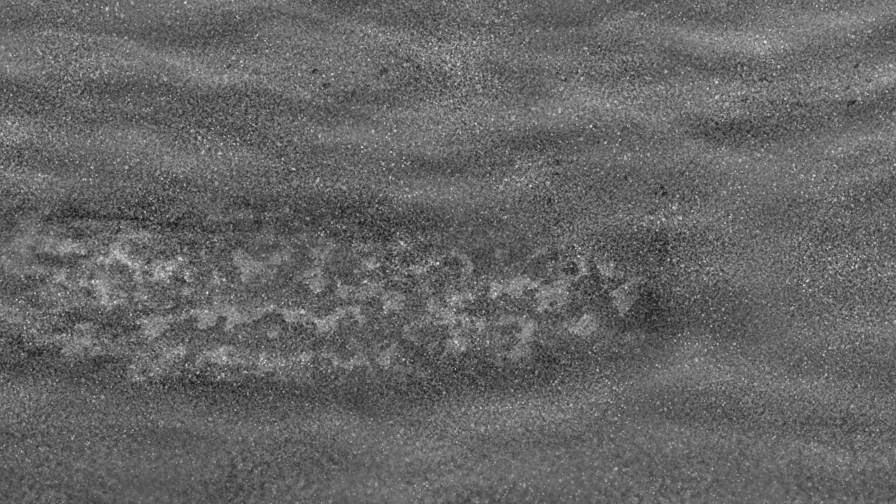
Give the GLSL for this texture, as a Shadertoy shader.

```glsl
vec2 hash2(vec2 p) {
    vec3 q = fract(p.xyx * vec3(0.1031, 0.1030, 0.0973));
    q += dot(q, q.yzx + 33.33);
    return fract((q.xx + q.yz) * q.zy);
}

float cornerSlope(vec2 cell, vec2 offset) {
    float angle = 6.2832 * hash2(cell).x;
    return dot(vec2(cos(angle), sin(angle)), offset);
}

float gradientNoise(vec2 p) {
    vec2 i = floor(p), f = fract(p);
    vec2 u = f * f * f * (f * (f * 6.0 - 15.0) + 10.0);
    vec2 e = vec2(1.0, 0.0);
    float low = mix(cornerSlope(i, f), cornerSlope(i + e, f - e), u.x);
    float high = mix(cornerSlope(i + e.yx, f - e.yx), cornerSlope(i + 1.0, f - 1.0), u.x);
    return mix(low, high, u.y);
}

float fbm(vec2 p) {
    float sum = 0.0, amplitude = 1.0;
    for (int i = 0; i < 4; i++) {
        sum += amplitude * gradientNoise(p);
        p = mat2(1.6, 1.2, -1.2, 1.6) * p + 17.3;
        amplitude *= 0.55;
    }
    return sum;
}

// Soft round dots, one at most per cell
float specks(vec2 p, float share) {
    vec2 cell = floor(p);
    vec2 place = 0.3 + 0.4 * hash2(cell + 71.0);
    vec2 pick = hash2(cell + 13.0);
    float radius = 0.15 + 0.3 * pick.y;
    float spot = 1.0 - smoothstep(radius * 0.4, radius + 0.1, length(fract(p) - place));
    return spot * step(pick.x, share);
}

// Wavy sand ridges: lit side, thin crest, rough cover
float sandRelief(vec2 p) {
    vec2 q = p + vec2(0.0, 0.05 * gradientNoise(p * 3.0 + 5.0) + 0.012 * gradientNoise(p * 11.0));
    vec2 stretch = vec2(3.0, 10.0);
    float slope = gradientNoise(q * stretch) - gradientNoise((q + vec2(0.01, 0.03)) * stretch);
    float crest = 1.0 - abs(gradientNoise(q * vec2(2.2, 7.0) + 31.0)) * 5.0;
    return 0.2 * slope + 0.05 * smoothstep(0.3, 1.0, crest) + 0.06 * fbm(q * vec2(8.0, 20.0));
}

void mainImage(out vec4 fragColor, in vec2 fragCoord) {
    vec2 p = fragCoord / iResolution.y;
    float farSand = smoothstep(0.5, 0.75, p.y);
    float nearBlur = 1.0 - smoothstep(0.0, 0.28, p.y);

    // Open sand with a broad slope rising to the right
    float tone = 0.395 + 0.01 * farSand + sandRelief(p) * mix(0.55, 1.0, farSand);
    float slopeLine = p.y - 0.06 - 0.3 * (p.x - 0.7);
    tone += 0.03 * exp(-pow(slopeLine / 0.05, 2.0)) * smoothstep(0.6, 0.9, p.x) * (1.0 - farSand);
    tone -= 0.05 * nearBlur * (1.0 - smoothstep(0.1, 0.9, p.x));
    vec2 brightSand = (p - vec2(1.55, 0.9)) * vec2(4.0, 9.0);
    tone += 0.06 * exp(-dot(brightSand, brightSand));

    // Buried body: a long mound with a ragged outline
    vec2 q = (p - vec2(0.55, 0.415)) / vec2(0.76, 0.205);
    float edge = length(q) - 1.0 + 0.12 * fbm(p * 9.0);
    float body = 1.0 - smoothstep(-0.15, 0.08, edge);
    float leftSide = 1.0 - smoothstep(0.05, 0.6, p.x);

    // Shade around the rim, deepest below and past the head
    float rim = exp(-pow(edge / 0.16, 2.0));
    tone -= rim * (0.02 + 0.035 * smoothstep(0.1, -0.6, q.y) + 0.06 * smoothstep(0.75, 1.0, q.x));

    // Mottled skin: many small pale blotches, streaks toward the left
    float mottle = fbm(p * vec2(36.0, 42.0));
    float blotchNoise = fbm(p * vec2(15.0, 20.0) + 0.3 * mottle + 40.0);
    float blotch = smoothstep(-0.05, 0.4, blotchNoise + 0.35 * mottle);
    float flank = smoothstep(0.85, 0.35, abs(q.y + 0.14)) * smoothstep(0.0, 0.2, p.x);
    float streak = fbm(p * vec2(9.0, 30.0) + 9.0);
    float skin = -0.045 + 0.16 * blotch * flank + 0.07 * mottle;
    skin += leftSide * (0.17 * streak + 0.02);
    tone += body * skin;

    // Pale shoulder and the dark back above it
    vec2 shoulder = (p - vec2(0.22, 0.47)) / vec2(0.17, 0.05);
    tone += 0.08 * exp(-dot(shoulder, shoulder)) * (1.0 + 1.5 * mottle);
    float back = exp(-pow((p.y - 0.57 + 0.03 * p.x) / 0.05, 2.0)) * (1.0 - smoothstep(0.4, 1.2, p.x));
    tone += back * (-0.035 + 0.13 * fbm(p * vec2(18.0, 48.0)));

    // Small ringed eye
    float eye = length((p - vec2(1.135, 0.467)) * vec2(1.0, 1.3));
    tone += 0.09 * exp(-pow((eye - 0.024) / 0.008, 2.0)) - 0.1 * exp(-pow(eye / 0.011, 2.0));

    // Few dark pebbles in loose groups on the far sand
    float group = smoothstep(0.05, 0.3, gradientNoise(p * 4.0 + 3.0));
    float pebbles = specks(p * vec2(52.0, 66.0) + mottle * 0.6, 0.09) * group;
    tone -= 0.17 * pebbles * smoothstep(0.52, 0.62, p.y) * smoothstep(0.98, 0.85, p.y);

    // Grain on a turned grid: crisp in the middle, coarse and soft up close
    vec2 g = mat2(0.8, 0.6, -0.6, 0.8) * p + 3.0;
    float fine = gradientNoise(g * 163.0) + gradientNoise(g * 257.0 + 50.0);
    float coarse = gradientNoise(g * 70.0) + 0.9 * gradientNoise(g * 120.0 + 20.0);
    float grain = mix(fine, coarse, 0.55 * nearBlur) + 0.4 * gradientNoise(g * 85.0 + 90.0);
    float crisp = mix(0.21, 0.17, max(nearBlur, smoothstep(0.85, 1.0, p.y)));
    tone += crisp * grain * (0.9 + 0.6 * gradientNoise(p * 5.0));

    // Glinting grains, denser in drifts
    float glints = specks(g * 150.0, 0.15) + 0.8 * specks(g * 97.0 + 7.0, 0.07);
    float drift = 1.0 + 0.9 * fbm(p * vec2(7.0, 13.0) + 60.0);
    tone += 0.19 * glints * clamp(drift, 0.3, 1.6) * (1.0 - 0.35 * nearBlur) - 0.008;

    fragColor = vec4(vec3(clamp(tone, 0.12, 0.88)), 1.0);
}
```
